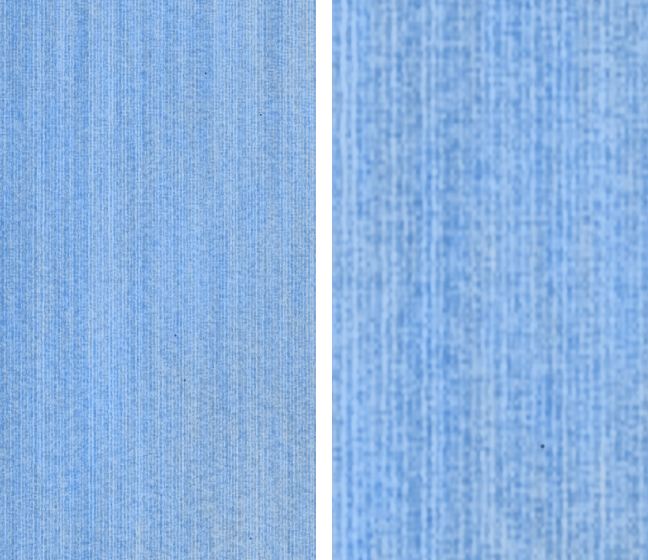
Left: the whole. Right: its middle third, enlarged.
A Shadertoy shader for this texture:

```glsl
// Pale blue woven cloth with fine, uneven vertical threads
#define THREADS 96.0
#define THREAD_WIDTH 0.28
#define RIDGE_GAIN 2.1
#define GRAIN_GAIN 2.0
#define WEFT_GAIN 1.6
#define GAP_GAIN 1.6
#define CLOUD_GAIN 1.15
#define SPECK_CHANCE 0.02
#define DEEP_BLUE vec3(0.408, 0.596, 0.818)
#define PALE_BLUE vec3(0.684, 0.807, 0.948)
#define TINT_SHIFT vec3(-0.030, -0.006, 0.028)

float hash(vec2 p) {
    return fract(sin(dot(p, vec2(127.1, 311.7))) * 43758.5453);
}

float noise(vec2 p) {
    vec2 cell = floor(p);
    vec2 f = fract(p);
    f = f * f * (3.0 - 2.0 * f);
    float low = mix(hash(cell), hash(cell + vec2(1.0, 0.0)), f.x);
    float high = mix(hash(cell + vec2(0.0, 1.0)), hash(cell + vec2(1.0, 1.0)), f.x);
    return mix(low, high, f.y);
}

// Brightness of the raised warp threads, broken along their length by slubs
float warpThreads(vec2 p) {
    float x = p.x * THREADS + 0.5 * noise(p * vec2(5.0, 1.2));
    float ridge = 0.0;
    for (int i = -1; i <= 1; i++) {
        float id = floor(x) + float(i);
        float wobble = 0.25 * (noise(vec2(id * 7.3, p.y * 60.0)) - 0.5);
        float center = id + 0.5 + 0.4 * (hash(vec2(id, 3.0)) - 0.5) + wobble;
        float pick = hash(vec2(id, 9.0));
        float strength = mix(0.4, 1.35, pick);
        strength *= 0.7 + 0.6 * noise(vec2(id * 5.7, p.y * 9.0));
        strength *= 0.6 + 0.8 * noise(vec2(id * 3.9, p.y * 135.0));
        float d = (x - center) / THREAD_WIDTH;
        ridge += strength * exp(-d * d);
    }
    return ridge;
}

// Rare tiny dark flecks, at most one per cell
float specks(vec2 p) {
    vec2 grid = p * 8.0;
    vec2 cell = floor(grid);
    vec2 center = 0.2 + 0.6 * vec2(hash(cell + 1.7), hash(cell + 5.3));
    float d = length(fract(grid) - center) / 8.0;
    float edge = 1.0 / iResolution.x;
    float present = step(hash(cell + 9.1), SPECK_CHANCE);
    return present * (1.0 - smoothstep(0.001, 0.002 + edge, d));
}

void mainImage(out vec4 fragColor, in vec2 fragCoord) {
    vec2 p = fragCoord / iResolution.x;

    // Thread relief, fibre grain, crosswise weft and broad shading
    float ridge = warpThreads(p);
    float gap = 1.0 - smoothstep(0.1, 0.7, ridge);
    float grain = noise(p * vec2(250.0, 185.0)) - 0.5;
    float weft = noise(p * vec2(80.0, 205.0) + 31.0) - 0.5;
    float dashes = noise(p * vec2(THREADS, 125.0) + 71.0) - 0.5;
    float streak = noise(p * vec2(26.0, 1.2) + 11.0) - 0.5;
    float cloud = noise(p * vec2(3.0, 2.2) + 4.0) - 0.5;

    float tone = RIDGE_GAIN * (ridge - 0.46);
    tone += GRAIN_GAIN * grain + WEFT_GAIN * weft + GAP_GAIN * gap * dashes;
    tone += CLOUD_GAIN * (streak + 0.6 * cloud) + 0.35 * (p.x - 0.5);
    tone -= 0.13 * max(tone, 0.0) * max(tone, 0.0);

    // Left side and broad bands of cloth lean to a purer blue
    float tint = 1.5 * (0.5 - p.x) + 1.4 * cloud;
    tint += 1.6 * (noise(p * vec2(60.0, 12.0) + 57.0) - 0.5);

    float level = clamp(0.52 + 0.25 * tone, -0.15, 1.05);
    vec3 color = mix(DEEP_BLUE, PALE_BLUE, level) + TINT_SHIFT * tint;
    color = mix(color, vec3(0.16, 0.27, 0.45), 0.75 * specks(p));
    fragColor = vec4(clamp(color, 0.0, 1.0), 1.0);
}
```
